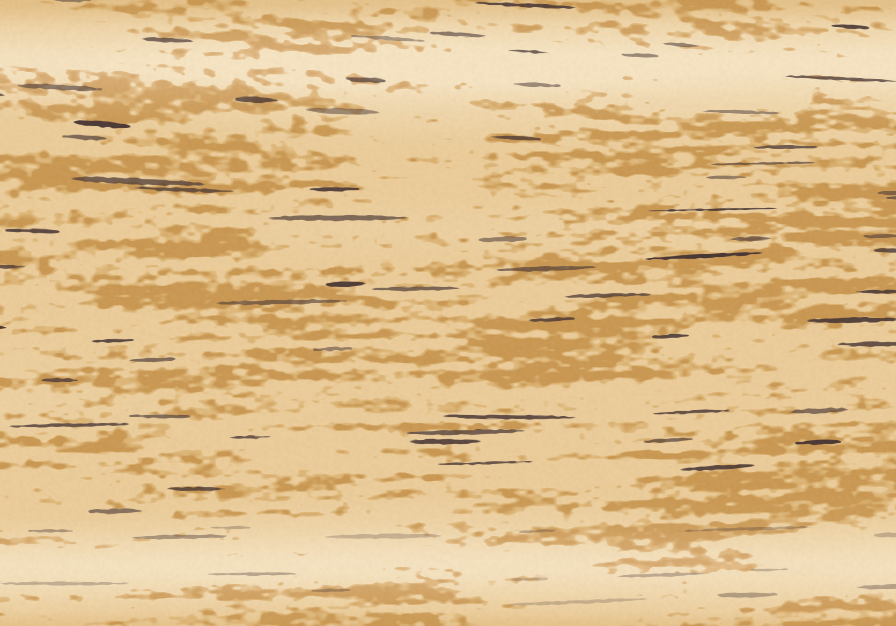
This texture is drawn by a WebGL 2 fragment shader. Its source:

```glsl
#version 300 es
precision highp float;
// Pale oak moulding: speckled tan grain, dark pore dashes and two glossy bands.

#define BASE vec3(0.915, 0.795, 0.600)
#define GLOSS vec3(0.955, 0.885, 0.755)
#define TAN vec3(0.860, 0.705, 0.460)
#define BROWN vec3(0.775, 0.580, 0.305)
#define PORE vec3(0.290, 0.220, 0.210)
#define GRAIN_LEVEL 0.545
#define PORE_CELL vec2(0.24, 0.055)
#define PORE_FILL 0.74

out vec4 fragColor;
uniform vec2 u_resolution;

float hash(vec2 p) {
    return fract(sin(dot(p, vec2(127.1, 311.7))) * 43758.5);
}

float noise(vec2 p) {
    vec2 i = floor(p), f = fract(p);
    f = f * f * (3.0 - 2.0 * f);
    return mix(mix(hash(i), hash(i + vec2(1, 0)), f.x),
               mix(hash(i + vec2(0, 1)), hash(i + vec2(1, 1)), f.x), f.y);
}

float band(float y, float centre, float width) {
    float d = (y - centre) / width;
    return exp(-d * d);
}

// Bends the horizontal fibres: falling near the top, rising gently below.
vec2 fibreSpace(vec2 p) {
    float tilt = -0.022 + 0.080 * smoothstep(0.50, 0.95, p.y);
    float wave = 0.012 * (noise(p * vec2(2.2, 5.0)) - 0.5);
    return vec2(p.x, p.y + tilt * (p.x - 0.7) + wave);
}

// Broad patches broken into streaks and small ragged specks.
float grainField(vec2 g) {
    float patches = 0.6 * noise(g * vec2(2.2, 17.0) + 3.0)
                  + 0.4 * noise(g * vec2(4.5, 9.0) + 31.0);
    float streaks = noise(g * vec2(6.0, 75.0) + 11.0);
    float specks = 0.6 * noise(g * vec2(42.0, 110.0) + 17.0)
                 + 0.4 * noise(g * vec2(85.0, 170.0) + 5.0);
    return 0.37 * patches + 0.29 * streaks + 0.34 * specks;
}

// Scattered tapered dashes, one candidate per cell.
float pores(vec2 g, float pixel) {
    vec2 home = floor(g / PORE_CELL);
    float ragged = noise(g * vec2(110.0, 260.0)) - 0.5;
    float soft = max(0.0011, 0.6 * pixel);
    float cover = 0.0;
    for (int j = -1; j <= 1; j++) {
        for (int i = -1; i <= 1; i++) {
            vec2 cell = home + vec2(i, j);
            if (hash(cell + 7.3) > PORE_FILL) continue;
            vec2 jitter = vec2(hash(cell + 1.7), hash(cell + 4.1));
            vec2 d = g - (cell + jitter) * PORE_CELL;
            float size = hash(cell + 9.2);
            float halfLength = mix(0.030, 0.115, size * size);
            float halfWidth = mix(0.0018, 0.0044, hash(cell + 2.6));
            d.y += d.x * 0.05 * (hash(cell + 5.5) - 0.5);
            float along = d.x / halfLength;
            float taper = sqrt(max(0.0, 1.0 - along * along));
            float edge = abs(d.y) - halfWidth * taper + 0.0024 * ragged;
            float dash = 1.0 - smoothstep(-soft, soft, edge);
            dash *= smoothstep(0.0, 0.45, taper);
            cover = max(cover, dash * mix(0.5, 1.0, hash(cell + 3.9)));
        }
    }
    return cover;
}

void main() {
    vec2 p = gl_FragCoord.xy / u_resolution.y;
    vec2 g = fibreSpace(p);
    float pixel = 1.0 / u_resolution.y;

    // Rounded profile: glossy bands and darker rims
    float gloss = min(1.0, band(p.y, 0.895, 0.060) + 0.85 * band(p.y, 0.095, 0.060));
    float rim = smoothstep(0.955, 1.0, p.y) + 0.7 * (1.0 - smoothstep(0.0, 0.025, p.y));
    float cloud = noise(g * vec2(1.6, 11.0) + 23.0);
    vec3 colour = mix(BASE, GLOSS, clamp(gloss + 0.45 * (cloud - 0.45), 0.0, 1.0));
    colour = mix(colour, TAN, 0.5 * min(rim, 1.0));

    // Two-step grain, paler where the gloss washes over it
    float field = grainField(g) + 0.08 * rim - 0.045 * gloss;
    float light = smoothstep(GRAIN_LEVEL - 0.022, GRAIN_LEVEL + 0.022, field);
    float deep = smoothstep(GRAIN_LEVEL + 0.02, GRAIN_LEVEL + 0.085, field);
    vec3 grain = mix(TAN, BROWN, deep);
    grain = mix(grain, vec3(0.89, 0.73, 0.55), 0.55 * gloss);
    colour = mix(colour, grain, 0.92 * light);

    // Dark pores, fainter toward the lower edge
    float fade = mix(0.45, 1.0, smoothstep(0.08, 0.30, p.y)) * (1.0 - 0.25 * gloss);
    colour = mix(colour, PORE, pores(g, pixel) * fade);

    // Fine surface tooth
    colour += 0.018 * (noise(p * 230.0) - 0.5);
    fragColor = vec4(clamp(colour, 0.0, 1.0), 1.0);
}
```
